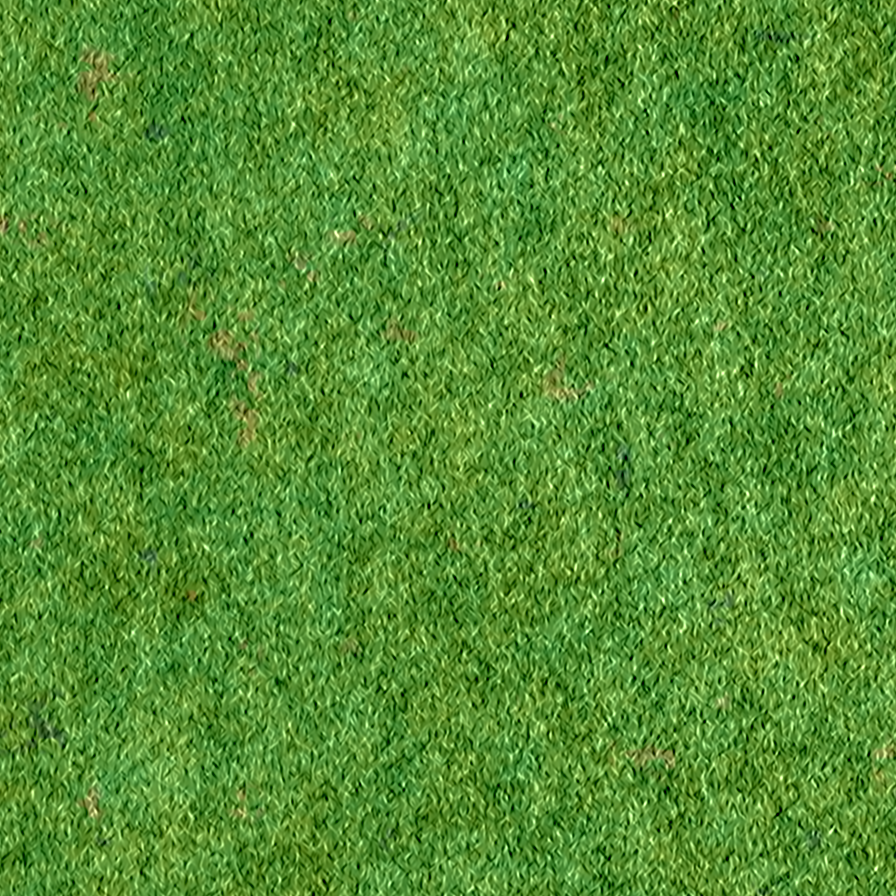
A Shadertoy shader for this texture:

```glsl
const vec3  GRASS_MID    = vec3(0.335, 0.562, 0.197);
const vec3  TONE_SLOPE   = vec3(1.0, 1.0, 0.92);   // colour change per unit of tone
const vec3  WARM_SHIFT   = vec3(0.11, 0.01, -0.05);
const vec3  STRAW_SHIFT  = vec3(0.20, 0.00, 0.08);
const vec3  SHADE_SHIFT  = vec3(-0.13, -0.18, 0.01);
const float BLADE_CELLS  = 122.0;                  // cells across the canvas
const int   BLADES       = 4;                      // blades per cell
const vec2  BLADE_SIZE   = vec2(0.26, 0.56);       // half width, half length in cells
const float TILT_SPREAD  = 1.7;                    // full range of lean, radians
const float CONTRAST     = 0.305;
const float PATCH_TONE   = 0.09;
const float CLUMP_TONE   = 0.11;

float hash(vec2 p) {
    return fract(sin(dot(p, vec2(127.1, 311.7))) * 43758.5);
}

vec2 hash2(vec2 p) {
    return fract(sin(vec2(dot(p, vec2(127.1, 311.7)),
                          dot(p, vec2(269.5, 183.3)))) * 43758.5);
}

float noise(vec2 p) {
    vec2 i = floor(p), f = fract(p);
    f = f * f * (3.0 - 2.0 * f);
    return mix(mix(hash(i), hash(i + vec2(1, 0)), f.x),
               mix(hash(i + vec2(0, 1)), hash(i + vec2(1, 1)), f.x), f.y);
}

// Two octaves, centred on zero
float patches(vec2 p) {
    return 0.65 * noise(p) + 0.35 * noise(p * 2.1 + 17.3) - 0.5;
}

// Soft streak with faint opposite flanks, like a blade beside its gaps
float blade(vec2 d, float angle) {
    float c = cos(angle), s = sin(angle);
    vec2 q = vec2(c * d.x + s * d.y, c * d.y - s * d.x) / BLADE_SIZE;
    return exp(-dot(q, q)) * (1.0 - q.x * q.x);
}

// Sum of light and dark blades scattered around p
float turf(vec2 p) {
    vec2 cell = floor(p), f = fract(p);
    float sum = 0.0;
    for (int y = -1; y <= 1; y++)
    for (int x = -1; x <= 1; x++) {
        vec2 offset = vec2(x, y);
        for (int k = 0; k < BLADES; k++) {
            vec2 seed = cell + offset + float(k) * vec2(37.2, 71.6);
            vec2 root = hash2(seed);
            vec2 look = hash2(seed + 213.4);
            float angle = (look.x - 0.5) * TILT_SPREAD;
            sum += (2.0 * look.y - 1.0) * blade(f - offset - root, angle);
        }
    }
    return sum;
}

void mainImage(out vec4 fragColor, in vec2 fragCoord) {
    vec2 uv = fragCoord / iResolution.y;

    // Fine blades over broad patches and small clumps
    float fine = turf(uv * BLADE_CELLS);
    float contrast = CONTRAST * mix(0.92, 1.08, smoothstep(0.2, 0.8, uv.x));
    float tone = fine * contrast
               + PATCH_TONE * patches(uv * 6.0 + 3.1)
               + CLUMP_TONE * patches(uv * vec2(34.0, 26.0) + 41.7);
    vec3 colour = GRASS_MID + TONE_SLOPE * tone;

    // Yellowish and bluish greens
    float warmth = patches(uv * 13.0 + 8.4) + 0.9 * patches(uv * 58.0 + 90.2);
    colour += WARM_SHIFT * warmth;

    // Rare dry tufts and shaded hollows, broken up by finer noise
    float grain = smoothstep(0.35, 0.75, noise(uv * 90.0 + 5.7));
    float straw = smoothstep(0.83, 0.98, noise(uv * 17.0 + 61.3)) * grain;
    float shade = smoothstep(0.85, 0.99, noise(uv * 19.0 + 133.8)) * grain;
    colour += STRAW_SHIFT * straw + SHADE_SHIFT * shade;

    fragColor = vec4(clamp(colour, 0.0, 1.0), 1.0);
}
```
